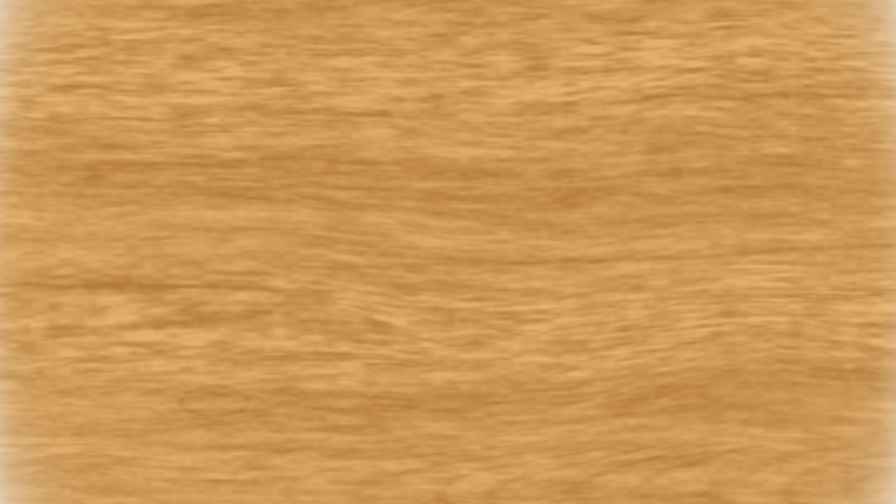
Write a Shadertoy shader that draws this texture.

```glsl
// Honey-coloured wood board with horizontal grain and pale, faded corners.
// Stretched noise gives bands and fibres; contour lines of a warped height
// field give the year rings, a small knot and the nested arcs below.

float hash(vec2 p) {
    vec3 q = fract(vec3(p.xyx) * 0.1031);
    q += dot(q, q.yzx + 33.33);
    return fract((q.x + q.y) * q.z);
}

// Smooth value noise from -1 to 1
float noise(vec2 p) {
    vec2 cell = floor(p), f = fract(p);
    f = f * f * (3.0 - 2.0 * f);
    float low = mix(hash(cell), hash(cell + vec2(1, 0)), f.x);
    float high = mix(hash(cell + vec2(0, 1)), hash(cell + vec2(1, 1)), f.x);
    return 2.0 * mix(low, high, f.y) - 1.0;
}

// Soft bump around a height
float band(float y, float centre, float width) {
    float d = (y - centre) / width;
    return exp(-d * d);
}

// Thin dark lines at whole values of the height field
float rings(float height, float sharpness) {
    return pow(0.5 + 0.5 * cos(6.2832 * height), sharpness);
}

void mainImage(out vec4 fragColor, in vec2 fragCoord) {
    vec2 p = fragCoord / iResolution.y;
    float aspect = iResolution.x / iResolution.y;

    // Gentle waviness, stronger in the lower half, with the grain parting at a knot
    vec2 toKnot = p - vec2(0.43, 0.19);
    float knot = exp(-dot(toKnot * vec2(9.0, 22.0), toKnot * vec2(9.0, 22.0)));
    float wave = mix(0.036, 0.014, smoothstep(0.25, 0.75, p.y));
    vec2 g = p;
    g.y += wave * noise(p * vec2(2.0, 3.5) + 3.0) + 0.006 * noise(p * vec2(6.0, 13.0));
    g.y += 0.25 * toKnot.y * knot;

    // Broad light and dark bands
    float tone = 0.45 * noise(g * vec2(1.2, 8.0) + 11.0);
    tone += 0.50 * band(g.y, 0.87, 0.09) + 0.55 * band(g.y, 0.36, 0.07);
    tone += 0.40 * band(g.y, 0.74, 0.03) - 0.80 * band(g.y, 0.645, 0.055);
    tone -= 0.80 * band(g.y, 0.19, 0.055);

    // Long streaks
    tone += 0.55 * noise(g * vec2(1.7, 32.0) + 27.0);
    tone += 0.80 * noise(g * vec2(4.5, 72.0) + 41.0);

    // Short fibres, strongest in the figured bands
    float figured = 0.6 + 0.6 * band(g.y, 0.86, 0.13) + 0.6 * band(g.y, 0.36, 0.09);
    tone += 1.20 * figured * noise(g * vec2(16.0, 120.0) + 59.0);
    tone += 0.85 * figured * noise(g * vec2(38.0, 165.0) + 73.0);
    tone += 0.40 * noise(p * vec2(75.0, 130.0) + 19.0);

    // Bright flecks in the figured bands
    float fleck = noise(g * vec2(13.0, 105.0) + 91.0) + 0.5 * noise(g * vec2(4.0, 22.0));
    tone += 1.1 * figured * smoothstep(0.45, 1.0, fleck);

    // Year rings that fade in and out along the board
    float height = 15.0 * g.y + 0.9 * noise(p * vec2(1.3, 4.5) + 17.0) + 2.2 * knot;
    float presence = smoothstep(-0.3, 0.6, noise(g * vec2(1.6, 9.0) + 36.0));
    float arcZone = smoothstep(0.15, 0.09, p.y) * smoothstep(0.35, 0.65, p.x);
    tone -= 1.4 * rings(height, 12.0) * max(presence, 0.7 * knot) * (1.0 - arcZone);

    // Nested arcs opening to the right along the bottom
    float fromAxis = g.y - 0.035;
    float arcs = 7.0 * (p.x - 42.0 * fromAxis * fromAxis) + 0.35 * noise(p * vec2(6.0, 14.0));
    tone -= 1.2 * arcZone * rings(arcs, 4.0) * (0.6 + 0.4 * noise(g * vec2(4.0, 30.0)));

    // One long dark seam, rising slightly to the right
    float seam = p.y - 0.455 - 0.03 * p.x - 0.008 * noise(vec2(p.x * 3.0, 5.0));
    tone -= 1.5 * band(seam, 0.0, 0.006) * smoothstep(0.35, 0.9, p.x);

    // Honey tint
    tone = clamp(tone + 0.06, -2.4, 2.3);
    vec3 color = vec3(0.80, 0.59, 0.325) + tone * vec3(0.039, 0.044, 0.041);

    // Pale fade at the sides, strongest in the corners
    float side = min(p.x, aspect - p.x);
    float corner = abs(2.0 * p.y - 1.0);
    float fade = exp(-side / (0.025 + 0.045 * corner * corner));
    fade *= 0.22 + 0.55 * corner * corner;
    color = mix(color, vec3(0.91, 0.85, 0.77), fade);

    fragColor = vec4(color, 1.0);
}
```
